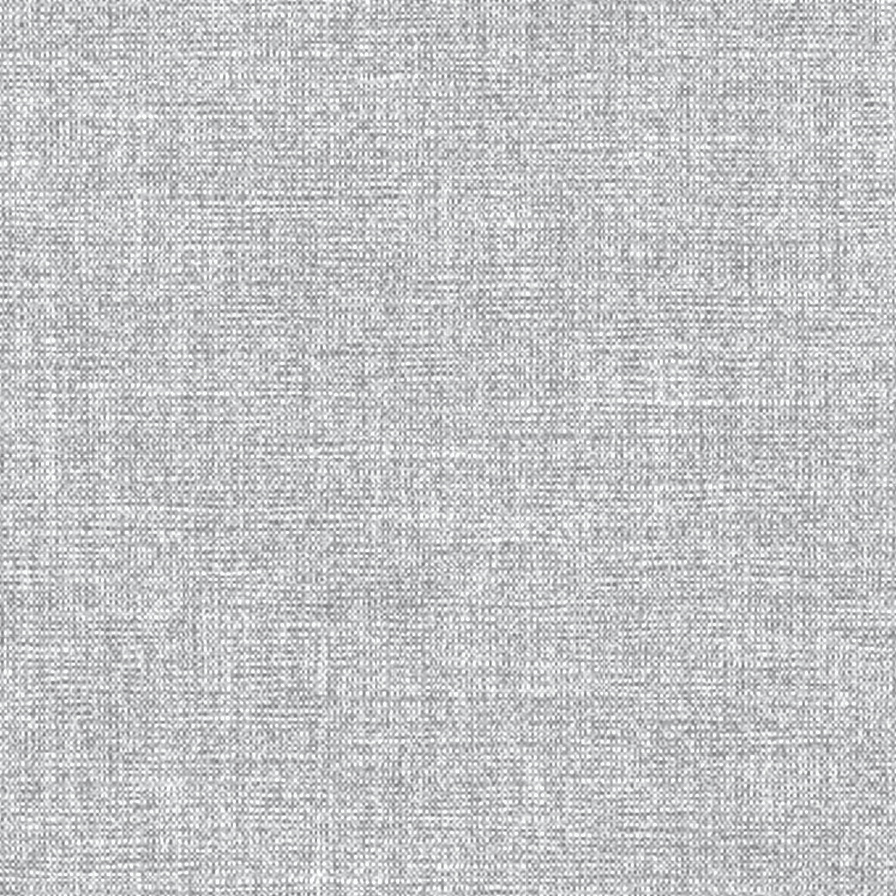
Reproduce this texture procedurally as a Shadertoy shader.

```glsl
const float PI = 3.14159265;
const vec2 THREADS = vec2(298.0, 232.0);   // warp and weft half-periods per canvas
const vec3 SHADE = vec3(0.602, 0.604, 0.612);
const vec3 LIGHT = vec3(0.914, 0.918, 0.920);
const float MEAN_TONE = 0.52;
const float STITCH = 0.46;                 // staggered over-under dots
const float WEFT_RIDGE = 0.19;
const float WARP_RIDGE = 0.16;
const float STREAK = 0.13;                 // uneven thread brightness
const float SLUB = 0.22;                   // rare thick pale threads
const float GRAIN = 0.52;
const float MOTTLE = 0.02;
const float WANDER = 0.55;                 // thread displacement, in threads

float hash(ivec2 cell) {
    uvec2 q = uvec2(cell) * uvec2(1597334673u, 3812015801u);
    uint n = (q.x ^ q.y) * 1597334673u;
    n = (n ^ (n >> 15)) * 2246822519u;
    n ^= n >> 13;
    return float(n >> 8) / 16777216.0;
}

// Smooth value noise in the range -1 to 1
float noise(vec2 p) {
    ivec2 c = ivec2(floor(p));
    vec2 f = fract(p);
    f = f * f * (3.0 - 2.0 * f);
    float low = mix(hash(c), hash(c + ivec2(1, 0)), f.x);
    float high = mix(hash(c + ivec2(0, 1)), hash(c + ivec2(1, 1)), f.x);
    return 2.0 * mix(low, high, f.y) - 1.0;
}

// Long streaks: x runs across the threads, y along them
float threadTone(vec2 p) {
    float streak = noise(vec2(p.x, p.y * 7.0));
    float slub = noise(vec2(p.x + 531.0, p.y * 4.0));
    return STREAK * streak + SLUB * smoothstep(0.6, 1.0, slub);
}

void mainImage(out vec4 fragColor, in vec2 fragCoord) {
    vec2 uv = fragCoord / iResolution.y;

    // Spacing varies across the threads, which stay nearly straight
    vec2 wander = vec2(noise(uv * vec2(75.0, 12.0) + 17.0),
                       noise(uv * vec2(12.0, 75.0) + 91.0));
    vec2 thread = uv * THREADS + WANDER * wander;

    // Plain weave, leaning to rows or columns from patch to patch
    float lean = noise(uv * 34.0 + 203.0);
    vec2 wave = cos(PI * thread);
    float tone = MEAN_TONE + STITCH * wave.x * wave.y;
    tone += WEFT_RIDGE * (1.0 + lean) * wave.y;
    tone += WARP_RIDGE * (1.0 - lean) * wave.x;

    // Uneven yarn in both directions
    tone += threadTone(vec2(thread.x * 0.9, uv.y));
    tone += threadTone(vec2(thread.y + 700.0, uv.x));

    // Fibre grain and faint cloudiness
    tone += GRAIN * noise(uv * 340.0 + 411.0);
    tone += MOTTLE * noise(uv * 9.0 + 57.0);

    fragColor = vec4(mix(SHADE, LIGHT, clamp(tone, -0.4, 1.25)), 1.0);
}
```
